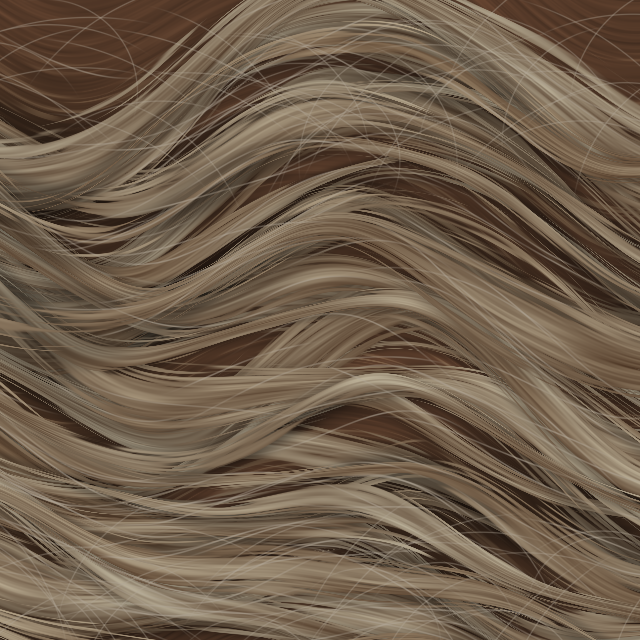
This texture is drawn by a WebGL 1 fragment shader. Its source:

```glsl
precision highp float;
uniform vec2 u_resolution;

const float TAU = 6.2831853;
const vec3 DARK_GAP = vec3(0.23, 0.16, 0.11);
const vec3 RED_BROWN = vec3(0.42, 0.28, 0.20);
const vec3 SHADE = vec3(0.31, 0.22, 0.15);
const vec3 TAN = vec3(0.55, 0.45, 0.34);
const vec3 ASH = vec3(0.70, 0.66, 0.57);
const vec3 SILVER = vec3(0.69, 0.65, 0.59);

float hash(vec2 p) {
  return fract(sin(dot(p, vec2(127.1, 311.7))) * 43758.5453);
}

float noise(vec2 p) {
  vec2 cell = floor(p);
  vec2 f = fract(p);
  f = f * f * (3.0 - 2.0 * f);
  float low = mix(hash(cell), hash(cell + vec2(1.0, 0.0)), f.x);
  float high = mix(hash(cell + vec2(0.0, 1.0)), hash(cell + 1.0), f.x);
  return mix(low, high, f.y);
}

// Height (x) and slope (y) of a wavy lock; waves grow towards the top.
vec2 wave(float x, float base, float seed) {
  float rise = clamp(base, 0.0, 1.0);
  float amp = mix(0.035, 0.14, rise) + 0.05 * (hash(vec2(seed, 1.0)) - 0.5);
  float freq = TAU * mix(1.3, 0.92, rise);
  float crest = 0.60 + 0.18 * (hash(vec2(seed, 2.0)) - 0.5);
  float tilt = mix(-0.22, 0.0, rise) + 0.36 * (hash(vec2(seed, 3.0)) - 0.5);
  float angle = freq * (x - crest);
  float ripple = 15.0 * x + TAU * hash(vec2(seed, 4.0));
  return vec2(base + tilt * (x - 0.5) + amp * cos(angle) + 0.010 * sin(ripple),
              tilt - amp * freq * sin(angle) + 0.15 * cos(ripple));
}

// Fine streaks that wander and break off: across the lock, along its run.
float strands(float across, float along, float seed) {
  across += 0.016 * noise(vec2(along * 5.0 + seed, across * 32.0));
  float broad = noise(vec2(across * 65.0 + seed * 7.0, along * 4.0));
  float medium = noise(vec2(across * 170.0 + seed * 13.0, along * 8.0));
  float fine = noise(vec2(across * 340.0 + seed * 19.0, along * 14.0));
  return 0.28 * broad + 0.36 * medium + 0.36 * fine;
}

vec3 backdrop(vec2 p) {
  float patches = noise(p * vec2(3.0, 5.0) + 4.0);
  float border = smoothstep(0.25, 0.5, abs(p.y - 0.5));
  vec3 col = mix(DARK_GAP, RED_BROWN, clamp(0.75 * patches + 0.3 * border, 0.0, 1.0));
  float hairs = strands(p.y - wave(p.x, 0.5, 3.0).x, p.x, 5.0);
  col *= 0.75 + 0.5 * hairs;
  return mix(col, TAN, 0.6 * smoothstep(0.58, 0.78, hairs) * (1.0 - border));
}

vec3 addLock(vec3 col, vec2 p, float base, float seed) {
  vec2 path = wave(p.x, base, seed);
  float size = mix(0.022, 0.062, hash(vec2(seed, 5.0)));
  float swell = 0.68 + 0.32 * sin(p.x * 7.0 + TAU * hash(vec2(seed, 6.0)));
  float stretch = sqrt(1.0 + path.y * path.y);
  float v = (p.y - path.x) / (size * swell * mix(1.0, stretch, 0.7));
  if (abs(v) > 2.0) return col;

  // Frayed edges; some stretches of a lock thin out to single strands.
  float streak = strands(v * size, p.x, seed);
  float thinning = 0.75 * smoothstep(0.45, 0.9, noise(vec2(p.x * 3.0, seed * 5.0)));
  float body = 0.9 * (1.0 - abs(v)) - thinning + 2.3 * (streak - 0.47);
  float cover = smoothstep(-0.1, 0.22, body) * (1.0 - smoothstep(1.3, 1.9, abs(v)));
  float shadow = 1.0 - smoothstep(0.6, 1.8, abs(v + 0.15));

  // Crests catch the light, sides and hollows fall into shade.
  float sheen = noise(vec2(p.x * 5.0 + seed * 3.0, v * 1.2 + seed));
  float tone = 0.60 + 1.25 * (streak - 0.5) + 0.50 * (sheen - 0.5);
  tone += 0.08 * v - 0.14 * v * v;
  vec3 hair = mix(TAN, ASH, 0.10 + 0.45 * hash(vec2(seed, 7.0)) + 0.5 * sheen);
  hair = mix(SHADE, hair, clamp(tone, 0.0, 1.2));
  return mix(col * (1.0 - 0.22 * shadow), hair, cover);
}

float thinLine(float dist, float width, float pixel) {
  return 1.0 - smoothstep(width - 0.5 * pixel, width + pixel, abs(dist));
}

// A loose hair that follows the waves for a short way, then fades.
float looseHair(vec2 p, float seed, float pixel) {
  float base = mix(-0.04, 0.96, hash(vec2(seed, 8.0)));
  vec2 path = wave(p.x, base, seed);
  float dist = (p.y - path.x) / sqrt(1.0 + path.y * path.y);
  float span = mix(0.10, 0.26, hash(vec2(seed, 14.0)));
  float reach = 1.0 - smoothstep(0.4 * span, span, abs(p.x - hash(vec2(seed, 9.0))));
  float glint = 0.35 + 0.65 * noise(vec2(p.x * 22.0, seed));
  return thinLine(dist, 0.0008, pixel) * reach * glint;
}

// A stray hair bent into a piece of a circle, mostly near top and bottom.
float strayArc(vec2 p, float seed, float pixel) {
  vec2 spot = vec2(hash(vec2(seed, 10.0)), hash(vec2(seed, 11.0)));
  spot.y = mix(spot.y, step(0.45, spot.y), 0.6);
  float radius = mix(0.12, 0.55, hash(vec2(seed, 12.0)));
  float turn = TAU * (0.25 + 0.32 * (hash(vec2(seed, 13.0)) - 0.5));
  vec2 center = spot - radius * vec2(cos(turn), sin(turn));
  float reach = 1.0 - smoothstep(0.05, 0.16, length(p - spot));
  return thinLine(length(p - center) - radius, 0.0006, pixel) * reach;
}

void main() {
  vec2 p = gl_FragCoord.xy / u_resolution.y;
  float pixel = 1.0 / u_resolution.y;
  vec3 col = backdrop(p);

  // Locks are stacked in a shuffled order of height.
  for (int i = 0; i < 36; i++) {
    float seed = float(i) + 1.0;
    col = addLock(col, p, mix(-0.05, 0.90, fract(seed * 0.618)), seed);
  }
  for (int i = 0; i < 110; i++) {
    float seed = float(i) + 50.0;
    col = mix(col, SILVER, 0.65 * looseHair(p, seed, pixel));
    col = mix(col, SILVER, 0.40 * strayArc(p, seed, pixel));
  }
  gl_FragColor = vec4(col, 1.0);
}
```
